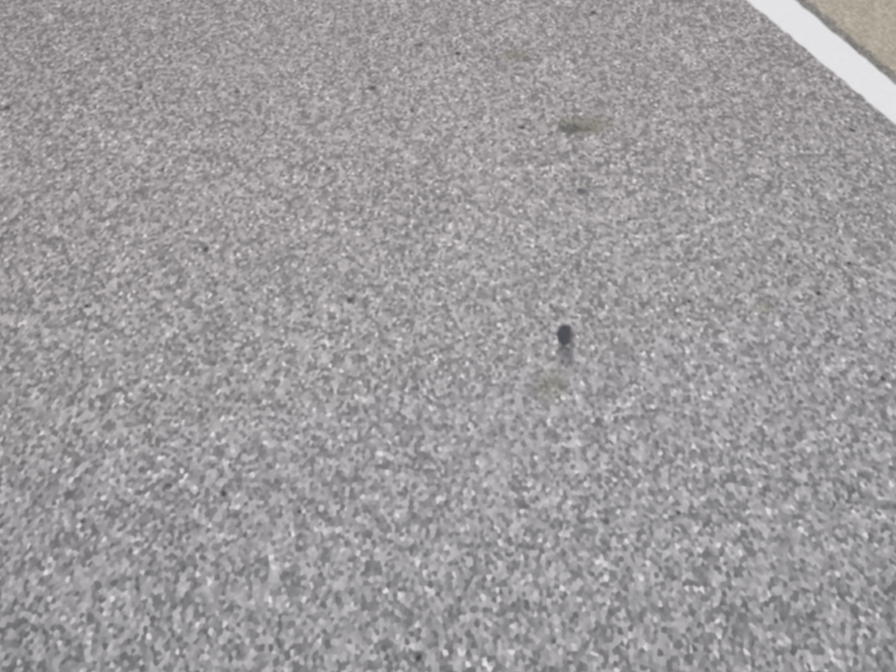
Write a Shadertoy shader that draws this texture.

```glsl
// Grey asphalt receding in perspective, with stains and a white edge line.

const vec3 ASPHALT_WARM = vec3(1.016, 0.988, 0.998);
const vec3 ASPHALT_COOL = vec3(1.002, 0.992, 1.006);
const vec3 PAINT = vec3(0.89, 0.89, 0.90);
const vec3 SAND = vec3(0.68, 0.645, 0.60);
const vec3 TAR = vec3(0.29, 0.29, 0.32);
const vec3 MOSS = vec3(0.44, 0.43, 0.37);
const float HORIZON = 2.4;       // height of the vanishing line
const float GRAIN_DENSITY = 360.0;
const float SOFTNESS = 0.0013;   // camera blur in canvas heights

vec2 hash22(vec2 p) {
    vec3 q = fract(p.xyx * vec3(0.1031, 0.1030, 0.0973));
    q += dot(q, q.yzx + 33.33);
    return fract((q.xx + q.yz) * q.zy);
}

float gradientDot(vec2 cell, vec2 corner, vec2 f) {
    return dot(hash22(cell + corner) * 2.0 - 1.0, f - corner);
}

float gradientNoise(vec2 p) {
    vec2 i = floor(p), f = fract(p);
    vec2 u = f * f * f * (f * (f * 6.0 - 15.0) + 10.0);
    float low = mix(gradientDot(i, vec2(0, 0), f), gradientDot(i, vec2(1, 0), f), u.x);
    float high = mix(gradientDot(i, vec2(0, 1), f), gradientDot(i, vec2(1, 1), f), u.x);
    return mix(low, high, u.y);
}

float fbm(vec2 p) {
    float sum = 0.0, amp = 0.6;
    for (int i = 0; i < 3; i++) {
        sum += amp * gradientNoise(p);
        p = p * 2.1 + 7.3;
        amp *= 0.55;
    }
    return sum;
}

// Canvas point to road plane
vec2 toGround(vec2 p, float horizon) {
    return vec2(p.x - 0.667, 1.9) / (horizon - p.y) + 3.0;
}

// Crushed stone: random tones and bright chips that melt into each other
float stones(vec2 p) {
    vec2 cell = floor(p);
    float sum = 0.0, total = 0.0;
    for (int y = -1; y <= 1; y++)
    for (int x = -1; x <= 1; x++) {
        vec2 id = cell + vec2(x, y);
        vec2 away = id + hash22(id) - p;
        vec2 rnd = hash22(id + 51.7);
        float weight = exp(-10.0 * dot(away, away));
        sum += weight * ((rnd.x - 0.5) * 0.26 + 0.14 * smoothstep(0.84, 0.96, rnd.y));
        total += weight;
    }
    return sum / total + 0.08 * gradientNoise(p * 0.37);
}

// Sparse small dark holes
float pits(vec2 p, float share) {
    vec2 id = floor(p), rnd = hash22(id + 19.1);
    vec2 centre = 0.2 + 0.6 * hash22(id + 83.4);
    float radius = mix(0.03, 0.07, rnd.y * rnd.y);
    float d = length((fract(p) - centre) * vec2(0.8, 1.0));
    return step(rnd.x, share) * (1.0 - smoothstep(radius * 0.4, radius * 1.3, d));
}

// Ragged elliptical blot
float blot(vec2 p, vec2 centre, vec2 radius, float blur) {
    float d = length((p - centre) / radius) + 0.55 * gradientNoise(p * 95.0);
    return 1.0 - smoothstep(1.0 - blur, 1.0 + blur, d);
}

vec3 asphalt(vec2 p, vec2 ground, float grain) {
    vec2 q = (p - vec2(0.72, 0.57)) / vec2(0.667, 0.5);
    float tone = 0.618 - 0.026 * dot(q, q) + grain;
    tone += 0.03 * fbm(ground * 14.0) + 0.045 * fbm(ground * 75.0);
    tone -= 0.2 * pits(ground * 22.0, 0.28);
    return tone * mix(ASPHALT_COOL, ASPHALT_WARM, smoothstep(0.1, 0.9, p.y - 0.2 * p.x + 0.1));
}

vec3 addStains(vec3 col, vec2 p) {
    col = mix(col, TAR, 0.9 * blot(p, vec2(0.840, 0.503), vec2(0.012, 0.014), 0.3));
    col = mix(col, TAR, 0.5 * blot(p, vec2(0.844, 0.472), vec2(0.010, 0.016), 0.4));
    col = mix(col, MOSS, 0.4 * blot(p, vec2(0.820, 0.427), vec2(0.019, 0.020), 0.7));
    col = mix(col, MOSS, 0.5 * blot(p, vec2(0.868, 0.813), vec2(0.036, 0.012), 0.6));
    col = mix(col, TAR, 0.4 * blot(p, vec2(0.850, 0.809), vec2(0.018, 0.006), 0.6));
    col = mix(col, TAR, 0.6 * blot(p, vec2(0.866, 0.715), vec2(0.008, 0.005), 0.5));
    col = mix(col, MOSS, 0.4 * blot(p, vec2(0.767, 0.917), vec2(0.020, 0.008), 0.7));
    return mix(col, MOSS, 0.4 * blot(p, vec2(1.137, 0.543), vec2(0.013, 0.008), 0.6));
}

// Paint, dark seam and sandy verge across the upper right corner
vec3 addRoadEdge(vec3 col, vec2 p, float grain) {
    float across = dot(p, vec2(0.64, 0.766)) + 0.003 * gradientNoise(p * 60.0);
    vec3 seam = vec3(0.52, 0.51, 0.50) + 0.5 * grain;
    vec3 verge = SAND + 0.4 * grain + 0.05 * fbm(p * 40.0);
    col = mix(col, PAINT + 0.06 * grain, smoothstep(1.475, 1.479, across));
    col = mix(col, seam, smoothstep(1.521, 1.526, across));
    return mix(col, verge, smoothstep(1.532, 1.538, across));
}

vec3 road(vec2 p) {
    vec2 ground = toGround(p, HORIZON);
    float grain = stones(ground * GRAIN_DENSITY) * mix(1.1, 0.85, p.y);
    return addRoadEdge(addStains(asphalt(p, ground, grain), p), p, grain);
}

void mainImage(out vec4 fragColor, in vec2 fragCoord) {
    vec2 p = fragCoord / iResolution.y;
    float spread = max(SOFTNESS, 0.45 / iResolution.y);
    vec3 sum = vec3(0.0);
    for (int y = -1; y <= 1; y++)
    for (int x = -1; x <= 1; x++) sum += road(p + spread * vec2(x, y));
    fragColor = vec4(sum / 9.0, 1.0);
}
```
